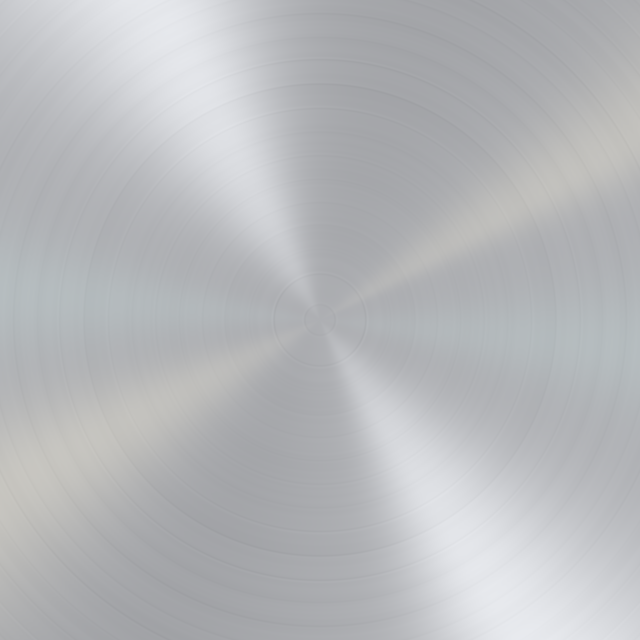
Reproduce this texture procedurally as a WebGL 2 fragment shader.

```glsl
#version 300 es
precision highp float;
// Circular brushed steel disc with conical sheen and fine lathe grooves.

#define FADE_RADIUS 0.20      // distance over which the sheen builds up
#define GLOSS 0.245           // strength of the white highlights
#define SHADE 0.045           // depth of the dark sectors
#define GROOVE_DEPTH 0.022    // contrast of the main grooves
#define GROOVE_WIDTH 0.0016
#define GROOVE_STEP 0.0370    // spacing of the repeated grooves
#define BRUSH_DEPTH 0.011     // contrast of the fine brushing

uniform vec2 u_resolution;
out vec4 outColor;

const vec3 STEEL = vec3(0.680, 0.686, 0.700);
const vec3 WHITE_SHEEN = vec3(0.98, 0.99, 1.0);
const vec3 WARM_SHEEN = vec3(0.110, 0.097, 0.060);
const vec3 COOL_SHEEN = vec3(0.030, 0.054, 0.050);

float hash(float n) {
    return fract(sin(n * 127.1 + 3.7) * 4375.85);
}

// Smooth one-dimensional noise, centred on zero
float noise(float x) {
    float cell = floor(x);
    float t = smoothstep(0.0, 1.0, x - cell);
    return mix(hash(cell), hash(cell + 1.0), t) - 0.5;
}

// Angular highlight with separate clockwise and counterclockwise widths, in degrees
float lobe(float angle, float center, float cw, float ccw) {
    float d = mod(angle - center + 180.0, 360.0) - 180.0;
    d /= d < 0.0 ? cw : ccw;
    return exp(-d * d);
}

// Dark cut with a faint lit rim just outside it
float groove(float d) {
    float cut = d / GROOVE_WIDTH;
    float rim = (d - 2.0 * GROOVE_WIDTH) / GROOVE_WIDTH;
    return 0.45 * exp(-rim * rim) - exp(-cut * cut);
}

// Conical reflections around the disc
vec3 sheen(float angle) {
    float white = lobe(angle, 117.0, 16.0, 20.0)
                + lobe(angle, -58.0, 13.5, 20.0);
    float warm = 0.85 * lobe(angle, 30.0, 6.5, 11.0)
               + lobe(angle, 208.0, 12.0, 14.0);
    float cool = lobe(angle, -5.0, 11.0, 12.0)
               + lobe(angle, 175.0, 11.0, 11.0);
    float dark = lobe(angle, 72.0, 30.0, 30.0)
               + 1.1 * lobe(angle, 244.0, 24.0, 26.0);
    return GLOSS * white * WHITE_SHEEN + warm * WARM_SHEEN
         + cool * COOL_SHEEN - SHADE * dark;
}

// Concentric grooves, evenly pitched with varied strength and offset
float grooves(float r) {
    float sum = 0.75 * groove(r - 0.0236) + groove(r - 0.0716);
    float cell = floor(r / GROOVE_STEP);
    for (float i = -1.0; i <= 1.0; i++) {
        float id = cell + i;
        float radius = (id + 0.45 + 0.12 * (hash(id) - 0.5)) * GROOVE_STEP - 0.018;
        float strength = step(2.5, id) * (0.25 + 0.6 * hash(id + 40.0));
        sum += strength * groove(r - radius);
    }
    return sum;
}

// Fine brushing from several scales of radial noise
float brushing(float r) {
    float sum = 0.0;
    float frequency = 55.0;
    float weight = 0.45;
    for (int i = 0; i < 3; i++) {
        sum += weight * noise(r * frequency + float(i) * 31.0);
        frequency *= 2.1;
        weight *= 1.15;
    }
    return sum;
}

void main() {
    vec2 p = (gl_FragCoord.xy - 0.5 * u_resolution) / min(u_resolution.x, u_resolution.y);
    float r = length(p);
    float angle = degrees(atan(p.y, p.x + 1e-6));

    // Reflections fade toward the hub
    float fade = 1.0 - exp(-r / FADE_RADIUS);
    vec3 color = STEEL + sheen(angle) * fade;

    // Surface relief, slightly uneven around each turn
    float wear = 0.8 + 0.2 * sin(radians(angle) * 2.0 + 1.4 + 9.0 * r);
    color += GROOVE_DEPTH * grooves(r) * wear;
    color += BRUSH_DEPTH * brushing(r) * smoothstep(0.0, 0.12, r);

    outColor = vec4(clamp(color, 0.0, 1.0), 1.0);
}
```
